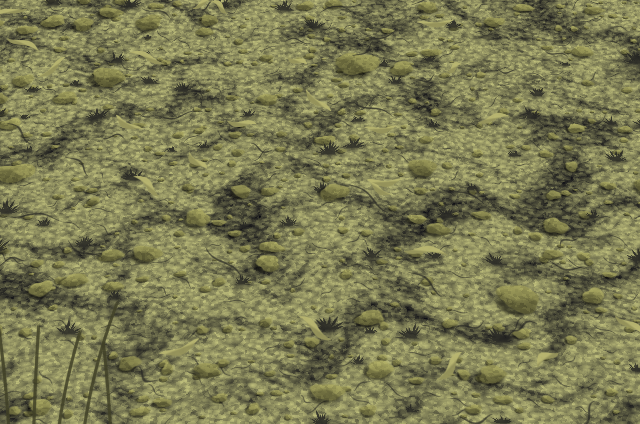
Reproduce this texture procedurally as a WebGL 1 fragment shader.

```glsl
precision highp float;
// Burnt sandy ground seen at a slant: olive sand under streaky ash patches,
// built from layered cellular noise, then strewn with stones, charred tufts,
// twigs and dry leaves placed on jittered grids. Stalks rise at lower left.
uniform vec2 u_resolution;

const float SAND_TONE = 0.565;
const float ASH_TONE = 0.275;
const float CHAR_TONE = 0.15;
const float GRIT_CONTRAST = 0.17;
const float CLOD_CONTRAST = 0.26;
const vec2 PATCH_SCALE = vec2(4.0, 8.5);
const vec2 PERSPECTIVE = vec2(0.4, 0.35);
const vec3 STONE_TINT = vec3(1.0, 0.99, 0.57);
const vec3 LEAF_COLOR = vec3(0.69, 0.68, 0.42);
const vec3 STALK_COLOR = vec3(0.25, 0.25, 0.15);

float hash(vec2 p) {
  vec3 a = fract(p.xyx * vec3(0.1031, 0.1030, 0.0973));
  a += dot(a, a.yzx + 33.33);
  return fract((a.x + a.y) * a.z);
}

vec2 hash2(vec2 p) { return vec2(hash(p + 17.3), hash(p + 71.9)); }

vec3 earth(float tone) { return vec3(tone, tone, 0.05 + 0.58 * tone); }

// Cellular noise: x is the distance to the nearest point, y its random value.
vec2 cell(vec2 p) {
  vec2 base = floor(p), nearest = vec2(9.0, 0.0);
  for (int j = -1; j <= 1; j++) for (int i = -1; i <= 1; i++) {
    vec2 id = base + vec2(float(i), float(j));
    float dist = length(id + hash2(id) - p);
    if (dist < nearest.x) nearest = vec2(dist, hash(id));
  }
  return nearest;
}

float layeredCells(vec2 p) {
  float sum = 0.0, weight = 0.5;
  for (int i = 0; i < 4; i++) {
    sum += weight * cell(p).x;
    p = p * 2.1 + vec2(3.7, 8.1);
    weight *= 0.55;
  }
  return sum;
}

// Rounded lumps, lit from the upper right, with a shadow at the lower left.
void addStones(vec2 q, float grid, float share, float grit, float pixel, inout vec3 color) {
  vec2 g = q / grid;
  for (int j = -1; j <= 1; j++) for (int i = -1; i <= 1; i++) {
    vec2 id = floor(g) + vec2(float(i), float(j));
    if (hash(id + grid * 91.0) > share) continue;
    float h = hash(id + 5.1);
    float radius = mix(0.15, 0.38, h * h);
    vec2 d = (g - id - 0.2 - 0.6 * hash2(id)) / radius;
    d.y *= mix(1.15, 2.1, hash(id + 8.7));
    float angle = atan(d.y, d.x);
    float outline = 1.0 + 0.13 * sin(2.0 * angle + h * 40.0)
      + 0.09 * sin(3.0 * angle + h * 70.0) + 0.05 * sin(5.0 * angle + h * 90.0);
    float edge = 1.5 * pixel / (grid * radius);
    color *= 1.0 - 0.5 * (1.0 - smoothstep(0.75, 1.2, length(d + vec2(0.2, 0.32))));
    float facet = smoothstep(-0.25, 0.1, d.y + 0.5 * d.x + 0.3 * sin(3.0 * d.x + h * 30.0));
    float light = 0.41 + 0.13 * facet + 0.06 * d.y + 0.07 * hash(id + 2.9) + 0.6 * grit;
    float body = 1.0 - smoothstep(1.0 - edge, 1.0 + edge, length(d) / outline);
    color = mix(color, light * STONE_TINT, 0.9 * body);
  }
}

// Fans of charred spikes standing in a smudge of soot.
void addTufts(vec2 q, float grid, float share, inout vec3 color) {
  vec2 g = q / grid;
  for (int j = -1; j <= 1; j++) for (int i = -1; i <= 1; i++) {
    vec2 id = floor(g) + vec2(float(i), float(j));
    if (hash(id + grid * 53.0) > share) continue;
    vec2 d = (g - id - 0.25 - 0.5 * hash2(id + 3.0)) / mix(0.2, 0.5, hash(id + 6.6));
    float fan = atan(d.x, d.y + 0.15) * 4.5;
    float reach = 0.35 + 0.65 * hash(id * 7.0 + floor(fan));
    float spike = 1.0 - length(d) / reach - 0.7 * abs(fract(fan) - 0.5);
    float soot = 1.0 - smoothstep(0.15, 0.9, length(d * vec2(0.8, 1.9)));
    float blades = smoothstep(0.0, 0.25, spike) * smoothstep(-0.3, 0.0, d.y);
    color = mix(color, earth(CHAR_TONE), max(0.55 * soot, 0.85 * blades));
  }
}

// Thin bent strokes lying mostly flat; with leaf set, pale pointed lenses.
void addStrokes(vec2 q, float grid, float share, bool leaf, float pixel, inout vec3 color) {
  vec2 g = q / grid;
  for (int j = -1; j <= 1; j++) for (int i = -1; i <= 1; i++) {
    vec2 id = floor(g) + vec2(float(i), float(j));
    if (hash(id + grid * 37.0) > share) continue;
    float turn = (hash(id + 4.4) - 0.5) * 1.7;
    vec2 d = g - id - hash2(id + 9.0);
    d = vec2(cos(turn) * d.x + sin(turn) * d.y, cos(turn) * d.y - sin(turn) * d.x);
    float along = d.x / mix(0.2, 0.5, hash(id + 1.2));
    float taper = max(1.0 - along * along, 0.0);
    float width = (leaf ? 0.075 : 0.018) * taper;
    float gap = abs(d.y + 0.06 * sin(along * 3.0 + turn * 20.0)) - width;
    float edge = pixel / grid;
    float ink = (1.0 - smoothstep(-edge, edge, gap)) * smoothstep(0.0, 0.15, taper);
    vec3 tint = leaf ? LEAF_COLOR * (0.85 + 0.2 * smoothstep(-0.03, 0.03, d.y)) : earth(CHAR_TONE);
    color = mix(color, tint, ink * (leaf ? 0.95 : 0.7));
  }
}

void main() {
  vec2 p = gl_FragCoord.xy / u_resolution.y;
  float pixel = 1.0 / u_resolution.y;
  vec2 q = vec2(p.x - 0.75, p.y) * (1.0 + PERSPECTIVE * p.y) + 4.0;

  // Sand, ash patches and grit
  vec2 warped = q + 0.035 * vec2(sin(q.y * 19.0 + 2.0 * sin(q.x * 7.0)), sin(q.x * 13.0 + q.y * 9.0));
  float broad = sin(q.x * 5.0 + 2.0 * sin(q.y * 6.0)) * sin(q.y * 11.0 + q.x * 2.0);
  float streak = cell(warped * vec2(24.0, 95.0)).y - 0.5;
  float ash = smoothstep(0.36, 0.66, layeredCells(warped * PATCH_SCALE) + 0.05 * broad + 0.12 * streak);
  float grit = GRIT_CONTRAST * (cell(q * vec2(115.0, 150.0)).y - 0.5);
  float clods = CLOD_CONTRAST * (0.47 - cell(q * vec2(42.0, 70.0)).x);
  vec3 color = earth(mix(SAND_TONE, ASH_TONE, ash) + grit + clods + 0.1 * streak * ash);

  // Scattered litter, small to large
  addStrokes(q, 0.07, 0.5, false, pixel, color);
  addStones(q, 0.045, 0.3, grit, pixel, color);
  addStones(q, 0.1, 0.3, grit, pixel, color);
  addTufts(q, 0.11, 0.28, color);
  addStones(q, 0.2, 0.3, grit, pixel, color);
  addStrokes(q, 0.16, 0.45, false, pixel, color);
  addStrokes(q, 0.13, 0.13, true, pixel, color);

  // Tall stalks at the lower left
  for (int i = 0; i < 5; i++) {
    vec2 r = hash2(vec2(float(i), 2.0));
    float tall = 0.15 + 0.18 * r.y;
    float center = 0.02 + 0.06 * float(i) + (r.x - 0.5) * p.y * (0.4 + p.y);
    float stalk = 1.0 - smoothstep(0.002, 0.002 + 1.5 * pixel, abs(p.x - center));
    color = mix(color, STALK_COLOR, 0.85 * stalk * (1.0 - smoothstep(tall - 0.02, tall, p.y)));
  }
  gl_FragColor = vec4(clamp(color, 0.0, 1.0), 1.0);
}
```
